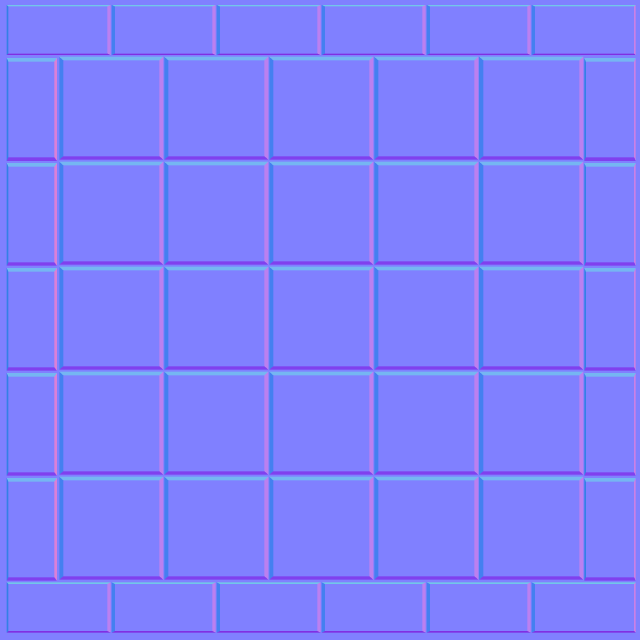
Give the GLSL for this texture map, as a Shadertoy shader.

```glsl
// Tangent-space normal map of a bevelled tile panel: a 5 by 5 field of square
// tiles framed by half-width side columns and half-height rows of 6 tiles.
// Each tile is a box whose nearest mitred edge sets the slope of the surface.

#define PANEL_ORIGIN 0.00977  // margin around the panel, in canvas units
#define TILE_PITCH 0.16406    // size of one whole tile, in canvas units
#define TILES 6.0             // whole tiles across the panel
#define SLOPE_X 0.53          // tilt of the left and right bevels
#define SLOPE_UP vec2(-0.09, 0.48)
#define SLOPE_DOWN vec2(0.0, -0.58)
#define THIN_STEEPNESS 1.4    // extra tilt of narrow bevels
#define INNER_STEEPNESS 1.95  // extra tilt beside the left column
#define THIN_BEVEL 0.015      // narrow bevel width, in tiles
#define SAMPLES 3             // antialiasing samples per axis

vec3 encodeNormal(vec2 slope) {
    return 0.5 + 0.5 * normalize(vec3(slope, 1.0));
}

// Slope of one tile; the vec4 sides are left, right, bottom, top.
vec2 bevelSlope(vec2 q, vec2 size, vec4 inset, vec4 width, vec4 steepness) {
    vec4 t = (vec4(q.x, size.x - q.x, q.y, size.y - q.y) - inset) / width;
    float nearest = min(min(t.x, t.y), min(t.z, t.w));
    if (nearest < 0.0 || nearest > 1.0) return vec2(0.0);
    if (nearest == t.x) return vec2(-SLOPE_X, 0.0) * steepness.x;
    if (nearest == t.y) return vec2(SLOPE_X, 0.0) * steepness.y;
    if (nearest == t.z) return SLOPE_DOWN * steepness.z;
    return SLOPE_UP * steepness.w;
}

// Slope of the whole panel, with p measured in tiles.
vec2 panelSlope(vec2 p) {
    if (any(lessThan(p, vec2(0.0))) || any(greaterThan(p, vec2(TILES)))) {
        return vec2(0.0);
    }
    float lastHalf = TILES - 0.5;
    bool isRow = p.y < 0.5 || p.y > lastHalf;
    bool isColumn = !isRow && (p.x < 0.5 || p.x > lastHalf);

    // Main field
    vec2 corner = floor(p - 0.5) + 0.5;
    vec2 size = vec2(1.0);
    vec4 inset = vec4(0.004, 0.004, 0.014, 0.004);
    vec4 width = vec4(0.039, 0.037, 0.034, 0.034);
    vec4 steepness = vec4(1.0);

    if (isRow) {
        // Top and bottom rows, narrow at the panel ends
        corner = vec2(floor(p.x), p.y < 0.5 ? 0.0 : lastHalf);
        size.y = 0.5;
        inset = vec4(0.005, 0.005, 0.011, 0.011);
        width = vec4(0.030, 0.032, THIN_BEVEL, THIN_BEVEL);
        steepness.zw = vec2(THIN_STEEPNESS);
        if (p.x < 1.0) {
            width.x = THIN_BEVEL;
            steepness.x = THIN_STEEPNESS;
        }
        if (p.x > TILES - 1.0) {
            width.y = THIN_BEVEL;
            steepness.y = THIN_STEEPNESS;
        }
    } else if (isColumn) {
        // Side columns, with a steep inner edge on the left one
        bool isLeft = p.x < 0.5;
        corner.x = isLeft ? 0.0 : lastHalf;
        size.x = 0.5;
        inset = vec4(0.005, isLeft ? 0.016 : 0.005, 0.004, 0.017);
        width.xy = vec2(THIN_BEVEL, isLeft ? 0.026 : THIN_BEVEL);
        steepness.xy = vec2(THIN_STEEPNESS, isLeft ? INNER_STEEPNESS : THIN_STEEPNESS);
    }
    return bevelSlope(p - corner, size, inset, width, steepness);
}

void mainImage(out vec4 fragColor, in vec2 fragCoord) {
    // Average a regular grid of samples inside the pixel
    vec3 color = vec3(0.0);
    for (int j = 0; j < SAMPLES; j++) {
        for (int i = 0; i < SAMPLES; i++) {
            vec2 offset = (vec2(i, j) + 0.5) / float(SAMPLES) - 0.5;
            vec2 uv = (fragCoord + offset) / iResolution.xy;
            color += encodeNormal(panelSlope((uv - PANEL_ORIGIN) / TILE_PITCH));
        }
    }
    fragColor = vec4(color / float(SAMPLES * SAMPLES), 1.0);
}
```
